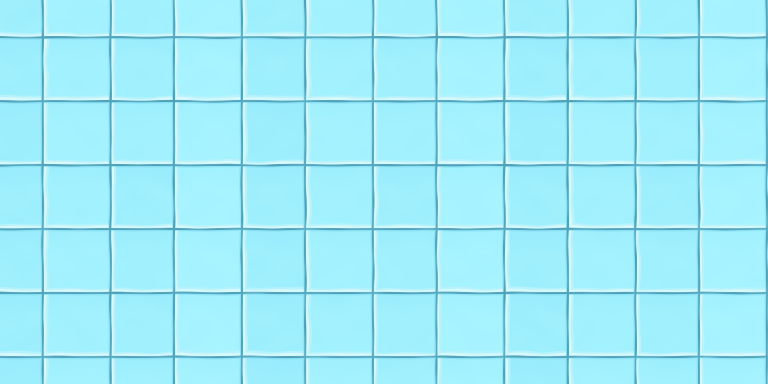
Reproduce this texture procedurally as a WebGL 1 fragment shader.

```glsl
precision highp float;
// Glazed pale cyan tiles with thin, hand-drawn teal joints.
// A gently warped grid gives edge distances; joints, pale left and lower
// bevels, and soft upper and right shading are layered from them.

uniform vec2 u_resolution;

#define PITCH vec2(0.1709, 0.1664)   // tile size in canvas heights
#define ORIGIN vec2(0.1115, 0.0708)  // first joint crossing
#define JOINT_HALF 0.0025
#define BEVEL_WIDTH 0.0125
#define SHADE_WIDTH 0.0085
#define COLUMN_SHIFT 0.034           // alternate joints sit further right
#define WOBBLE 0.006
#define TONE_RANGE 0.55              // difference in glaze between tiles
#define VARIATION_PERIOD 4.0

const float PI = 3.14159265;
const vec3 GLAZE = vec3(0.655, 0.955, 1.00);
const vec3 DEEP_GLAZE = vec3(0.58, 0.915, 0.985);
const vec3 BEVEL = vec3(0.73, 0.95, 0.98);
const vec3 GLINT = vec3(0.85, 0.98, 0.99);
const vec3 SHADE = vec3(0.47, 0.83, 0.92);
const vec3 JOINT = vec3(0.31, 0.63, 0.72);

float hash(vec2 cell) {
  return fract(sin(dot(cell, vec2(127.1, 311.7))) * 4358.54);
}

// Irregular bend of a joint along its length.
float bend(float along, float line, float seed) {
  float phase = 2.0 * PI * hash(vec2(mod(line, VARIATION_PERIOD), seed));
  return 0.6 * sin(2.0 * PI * along + phase)
       + 0.4 * sin(1.5 * PI * along + 2.0 * phase);
}

// Layered sines for brush variation.
float brush(vec2 p) {
  return 0.5 + 0.25 * sin(p.x * 43.0 + 2.0 * sin(p.y * 37.0))
             + 0.25 * sin(p.y * 59.0 + 2.0 * sin(p.x * 31.0));
}

// One inside a strip of the given width, with a smoothed edge.
float strip(float dist, float width, float soft) {
  return 1.0 - smoothstep(width - soft, width + soft, dist);
}

void main() {
  vec2 p = gl_FragCoord.xy / u_resolution.y;
  float pixel = 1.0 / u_resolution.y;

  // Grid with uneven columns and slightly bent joints
  vec2 grid = (p - ORIGIN) / PITCH;
  float oddLine = sin(0.5 * PI * grid.x);
  grid.x -= COLUMN_SHIFT * oddLine * oddLine;
  vec2 line = floor(grid + 0.5);
  vec2 bends = vec2(bend(grid.y, line.x, 3.0), bend(grid.x, line.y, 8.0));
  grid += WOBBLE * bends;

  vec2 cell = mod(floor(grid), VARIATION_PERIOD);
  vec2 local = fract(grid);
  vec2 lower = local * PITCH;           // distance to left and bottom
  vec2 upper = (1.0 - local) * PITCH;   // distance to right and top
  vec2 nearest = min(lower, upper);
  float strokes = brush(p);
  float tone = hash(cell + 5.0);

  // Glaze deepens in every second column, upward, and by tile
  float columnTone = 0.5 - 0.5 * cos(PI * cell.x);
  float depth = TONE_RANGE * (0.5 * columnTone + 0.5 * tone)
              + 0.25 * smoothstep(0.6, 1.0, local.y)
              + 0.12 * (strokes - 0.5);
  vec3 color = mix(GLAZE, DEEP_GLAZE, clamp(depth, 0.0, 1.0));

  // Shading under the top joint and beside the right joint
  vec2 shadeBands = 1.0 - smoothstep(vec2(0.001), vec2(SHADE_WIDTH), upper);
  color = mix(color, SHADE, 0.85 * max(shadeBands.x, shadeBands.y));

  // Pale bevels of varying width, with a brighter inner glint
  vec2 width = BEVEL_WIDTH * (0.75 + 0.3 * strokes
             + 0.3 * vec2(tone, hash(cell + 11.0)));
  float soft = max(0.0018, 0.6 * pixel);
  float bevel = max(strip(lower.x, width.x, soft),
                    strip(lower.y, width.y, soft));
  float glint = max(strip(lower.x, 0.60 * width.x, soft),
                    strip(lower.y, 0.65 * width.y, soft));
  float inside = 1.0 - strip(min(upper.x, upper.y), JOINT_HALF * 2.0, soft);
  color = mix(color, BEVEL, bevel * inside * (0.75 + 0.25 * strokes));
  color = mix(color, GLINT, glint * inside * (0.65 + 0.35 * strokes));

  // Joints with uneven pressure
  float edge = min(nearest.x, nearest.y);
  float joint = strip(edge, JOINT_HALF * (0.85 + 0.3 * strokes), 0.5 * pixel);
  color = mix(color, JOINT, joint * (0.8 + 0.2 * strokes));

  gl_FragColor = vec4(color, 1.0);
}
```
